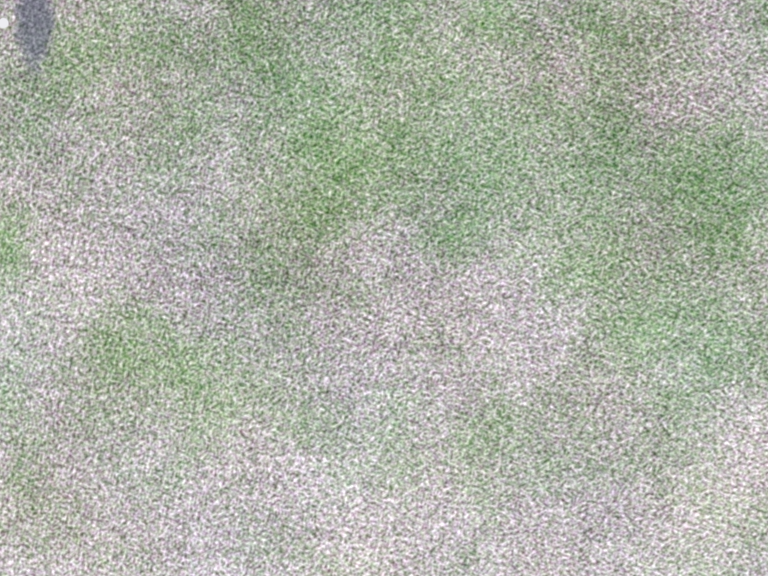
Give the GLSL for this texture, as a Shadertoy shader.

```glsl
#define BLADE_FREQ vec2(105.0, 178.0)
#define BLADE_CONTRAST 1.3
#define SPECK_CONTRAST 0.6
#define CLUMP_CONTRAST 0.32
#define BROAD_CONTRAST 0.3
#define TINT_GRAIN 1.2
#define GREEN_BASE 0.26
#define GREEN_PATCHINESS 0.95
#define TONE_BASE 0.53

const vec3 DRY_DARK = vec3(0.59, 0.575, 0.565);
const vec3 DRY_PALE = vec3(0.85, 0.84, 0.835);
const vec3 GREEN_DARK = vec3(0.48, 0.55, 0.445);
const vec3 GREEN_PALE = vec3(0.73, 0.79, 0.695);
const vec3 SHADE = vec3(0.42, 0.43, 0.50);
const vec3 STONE = vec3(0.93, 0.93, 0.95);

// Turf patches: centre, radii; a negative width marks a dry patch
const vec4 PATCHES[10] = vec4[10](
    vec4(0.68, 0.90, 0.48, 0.17), vec4(0.76, 0.67, 0.28, 0.10),
    vec4(1.12, 0.46, 0.13, 0.13), vec4(1.30, 0.65, 0.15, 0.16),
    vec4(0.02, 0.56, 0.07, 0.08), vec4(0.36, 0.37, 0.20, 0.08),
    vec4(0.97, 0.89, -0.10, 0.04), vec4(1.21, 0.82, -0.11, 0.06),
    vec4(0.74, 0.47, -0.16, 0.12), vec4(0.20, 0.55, -0.14, 0.12));

mat2 rotation(float angle) {
    float c = cos(angle), s = sin(angle);
    return mat2(c, s, -s, c);
}

vec2 latticeGradient(vec2 cell) {
    vec3 q = fract(cell.xyx * vec3(0.1031, 0.1030, 0.0973));
    q += dot(q, q.yzx + 33.33);
    float angle = 6.2832 * fract((q.x + q.y) * q.z);
    return vec2(cos(angle), sin(angle));
}

float gradientNoise(vec2 p) {
    vec2 i = floor(p), f = fract(p);
    vec2 u = f * f * f * (f * (f * 6.0 - 15.0) + 10.0);
    vec2 e = vec2(1.0, 0.0);
    float a = dot(latticeGradient(i), f);
    float b = dot(latticeGradient(i + e), f - e);
    float c = dot(latticeGradient(i + e.yx), f - e.yx);
    float d = dot(latticeGradient(i + e.xx), f - e.xx);
    return mix(mix(a, b, u.x), mix(c, d, u.x), u.y);
}

float fbm(vec2 p) {
    float sum = 0.0, amplitude = 1.0;
    for (int k = 0; k < 4; k++) {
        sum += amplitude * gradientNoise(p);
        p = rotation(0.6) * p * 2.03 + 17.3;
        amplitude *= 0.6;
    }
    return sum;
}

// Short streaks in three leanings, each dominant in its own clumps
float blades(vec2 p) {
    float sum = 0.0, power = 0.0;
    for (int k = 0; k < 3; k++) {
        float n = float(k);
        float upright = k == 2 ? 0.3 - 0.6 * p.x : 0.0;
        float lean = gradientNoise(p * 45.0 + 41.7 * n) + upright;
        float weight = 0.25 + smoothstep(-0.25, 0.3, lean);
        vec2 q = rotation(0.35 - 0.85 * n) * p;
        sum += weight * gradientNoise(q * BLADE_FREQ + 71.3 * n);
        power += weight * weight;
    }
    return sum * inversesqrt(power);
}

float greenness(vec2 p) {
    float g = GREEN_BASE + GREEN_PATCHINESS * fbm(p * 6.0 + 8.2);
    g -= 0.4 * (1.0 - smoothstep(0.0, 0.35, p.y));
    vec2 warped = p + 0.06 * vec2(fbm(p * 7.0), fbm(p * 7.0 + 31.0));
    for (int k = 0; k < 10; k++) {
        vec2 d = (warped - PATCHES[k].xy) / PATCHES[k].zw;
        g += 0.75 * sign(PATCHES[k].z) * exp(-dot(d, d));
    }
    return clamp(g, -0.15, 1.4);
}

void mainImage(out vec4 fragColor, in vec2 fragCoord) {
    vec2 p = fragCoord / iResolution.y;

    // Light and dark grain
    float speck = gradientNoise(rotation(0.9) * p * 200.0 + 5.0);
    float tone = TONE_BASE + BLADE_CONTRAST * blades(p) + SPECK_CONTRAST * speck;
    tone += CLUMP_CONTRAST * fbm(p * vec2(24.0, 34.0));
    tone += BROAD_CONTRAST * (fbm(p * 3.0 + 50.0) + 0.5 - p.y);

    // Dry and living grass
    float tint = greenness(p);
    tint += TINT_GRAIN * gradientNoise(rotation(0.5) * p * vec2(85.0, 115.0) + 63.0);
    vec3 dry = mix(DRY_DARK, DRY_PALE, tone);
    vec3 green = mix(GREEN_DARK, GREEN_PALE, tone);
    vec3 color = mix(dry, green, tint);

    // Cool and warm drift of the hue
    float drift = 0.5 * gradientNoise(p * 4.0 + 90.0) + 0.6 * gradientNoise(p * 70.0 + 12.0);
    color += drift * vec3(-0.02, 0.0, 0.05);

    // Corner shadow and small stone
    vec2 s = (p - vec2(0.06, 0.97)) / vec2(0.032, 0.09);
    float shadow = 1.0 - smoothstep(0.6, 1.3, length(s) + 0.3 * fbm(p * 40.0));
    color = mix(color, SHADE + 0.12 * (tone - 0.5), 0.75 * shadow);
    float stone = length(p - vec2(0.006, 0.96)) - 0.009;
    color = mix(STONE, color, smoothstep(-0.002, 0.002, stone));

    fragColor = vec4(clamp(color, 0.0, 1.0), 1.0);
}
```
